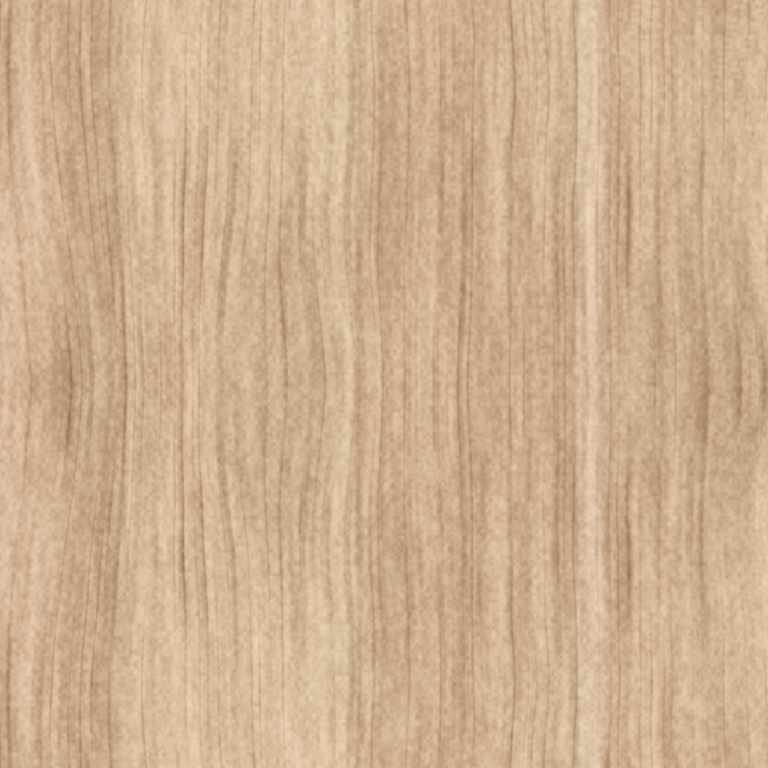
Write a WebGL 1 fragment shader that draws this texture.

```glsl
precision highp float;
// Pale wood veneer with vertical grain, light sapwood streaks and thin dark growth lines.
uniform vec2 u_resolution;

float hash(vec2 p) {
  return fract(sin(dot(p, vec2(127.1, 311.7))) * 43758.5453);
}

float noise(vec2 p) {
  vec2 i = floor(p), f = fract(p);
  f = f * f * (3.0 - 2.0 * f);
  return mix(mix(hash(i), hash(i + vec2(1.0, 0.0)), f.x),
             mix(hash(i + vec2(0.0, 1.0)), hash(i + vec2(1.0, 1.0)), f.x), f.y);
}

// Noise centred on zero.
float signedNoise(vec2 p) {
  return noise(p) - 0.5;
}

float bump(float d, float width) {
  return exp(-d * d / (width * width));
}

// Thin growth lines: soft on the left, crisp on the right, fading along the grain.
float growthLines(float x, float y, float count) {
  float cell = floor(x * count);
  float d = fract(x * count) - 0.3 - 0.4 * hash(vec2(cell, count));
  float profile = smoothstep(-0.3, 0.0, d) * (1.0 - smoothstep(0.0, 0.15, d));
  float fade = noise(vec2(cell * 7.3 + count, y * 5.0));
  return profile * smoothstep(0.3, 0.85, fade);
}

void main() {
  vec2 p = gl_FragCoord.xy / u_resolution;

  // The grain is book-matched about the middle of the height.
  float y = sqrt((p.y - 0.5) * (p.y - 0.5) + 0.001);

  // Bend the fibres around two long knots and a slow random drift.
  float x = p.x;
  x += 0.03 * bump(y, 0.18) * bump(p.x - 0.3, 0.063);
  x -= 0.04 * bump(y, 0.25) * bump(p.x - 0.09, 0.077);
  x += 0.02 * signedNoise(vec2(p.x * 7.0 + 3.0, y * 5.0));
  x += 0.004 * signedNoise(vec2(p.x * 16.0, y * 13.0 + 9.0));

  // Layered fibre tone, from broad bands to fine streaks.
  float tone = 0.3;
  tone += 1.9 * signedNoise(vec2(x * 9.0 + 2.0, y * 3.0));
  tone += 1.9 * signedNoise(vec2(x * 31.0, y * 4.0 + 5.0));
  tone += 1.8 * signedNoise(vec2(x * 85.0, y * 7.0 + 11.0));
  tone += 1.7 * signedNoise(vec2(x * 160.0, p.y * 18.0));

  // Dark growth lines, sparse and dense.
  tone -= 2.3 * growthLines(x, y, 31.0);
  tone -= 1.9 * growthLines(x + 0.37, y, 72.0);

  // Shaded heartwood patches.
  tone -= 0.9 * bump(p.x - 0.085, 0.035) * bump(y, 0.28);
  tone -= 0.7 * bump(p.x - 0.3, 0.025) * bump(y, 0.2);

  // Yellowish band with a crisp dark right edge.
  float drift = p.x + 0.008 * signedNoise(vec2(1.5, y * 7.0));
  float band = smoothstep(0.36, 0.44, drift) * (1.0 - smoothstep(0.459, 0.467, drift));
  tone += 1.2 * band - 1.2 * bump(drift - 0.468, 0.005);

  // Narrow pale sapwood streak with a faint shadow on its left.
  float fromStreak = p.x - 0.769 - 0.02 * signedNoise(vec2(8.5, y * 6.0));
  float streak = smoothstep(-0.017, -0.009, fromStreak)
               * (1.0 - smoothstep(0.006, 0.022, fromStreak));
  tone += 2.0 * streak - 0.9 * bump(fromStreak + 0.019, 0.005);

  // Short pores and fine speckle.
  tone += 1.9 * signedNoise(p * vec2(210.0, 120.0));
  tone += 1.6 * signedNoise(p * vec2(260.0, 230.0) + 17.0);

  // Bright fibres level off, so the pale wood stays cream.
  tone = tone > 0.0 ? tone / (1.0 + 0.06 * tone) : tone;
  vec3 wood = vec3(0.81, 0.694, 0.57) + tone * vec3(0.037, 0.043, 0.045);

  // Gentle shift between pink and yellow fibres.
  float warmth = signedNoise(vec2(x * 12.0 + 20.0, y * 3.0)) - 0.4 * band;
  wood += warmth * vec3(0.012, -0.010, 0.004);
  wood += streak * vec3(0.0, 0.006, 0.02);

  gl_FragColor = vec4(clamp(wood, 0.0, 1.0), 1.0);
}
```
